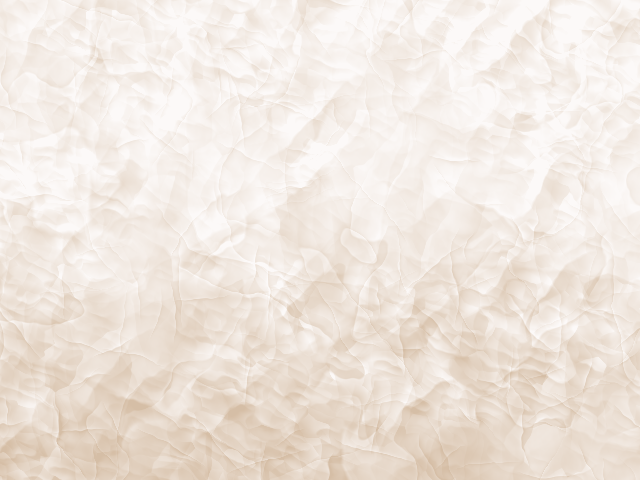
Reproduce this texture procedurally as a Shadertoy shader.

```glsl
// Crumpled cream paper: fine wrinkles and sharp creases, bright above and warm below.

const vec3 PAPER_LIGHT = vec3(0.974, 0.955, 0.942);
const vec3 PAPER_SHADE = vec3(0.860, 0.780, 0.698);

vec2 hash2(vec2 p) {
    vec3 q = fract(p.xyx * vec3(0.1031, 0.1030, 0.0973));
    q += dot(q, q.yzx + 33.33);
    return fract((q.xx + q.yz) * q.zy);
}

float noise(vec2 p) {
    vec2 i = floor(p), f = fract(p);
    f = f * f * (3.0 - 2.0 * f);
    float low = mix(hash2(i).x, hash2(i + vec2(1, 0)).x, f.x);
    float high = mix(hash2(i + vec2(0, 1)).x, hash2(i + vec2(1, 1)).x, f.x);
    return mix(low, high, f.y);
}

float fbm(vec2 p) {
    float sum = 0.0, weight = 0.5;
    for (int i = 0; i < 4; i++) {
        sum += weight * noise(p);
        p = p * 2.03 + 17.3;
        weight *= 0.5;
    }
    return sum;
}

vec2 rotate(vec2 p, float angle) {
    float c = cos(angle), s = sin(angle);
    return vec2(c * p.x + s * p.y, c * p.y - s * p.x);
}

// Cells that each hold a tilted ramp, blended only close to their borders.
float facets(vec2 p, float sharpness) {
    vec2 cell = floor(p);
    float tone = 0.0, total = 0.0;
    for (int y = -1; y <= 1; y++)
    for (int x = -1; x <= 1; x++) {
        vec2 id = cell + vec2(x, y);
        vec2 offset = p - id - 0.1 - 0.8 * hash2(id);
        vec2 tilt = hash2(id + 71.7);
        float angle = 6.2832 * tilt.x;
        float weight = exp(-sharpness * dot(offset, offset));
        float ramp = dot(offset, vec2(cos(angle), sin(angle))) + 0.5 * (tilt.y - 0.5);
        tone += weight * ramp;
        total += weight;
    }
    return tone / max(total, 1e-30);
}

// Height of sharp ridges in several turned and stretched layers.
float ridgeHeight(vec2 p) {
    float height = 0.0, weight = 1.0;
    for (int i = 0; i < 3; i++) {
        p = rotate(p, 0.9);
        height -= weight * abs(2.0 * noise(p * vec2(6.0, 13.0)) - 1.0);
        p = p * 1.9 + 5.7;
        weight *= 0.56;
    }
    return height;
}

// Ridges lit from the upper left.
float wrinkles(vec2 p, float reach) {
    vec2 toLight = reach * vec2(-0.5, 0.87);
    return ridgeHeight(p + toLight) - ridgeHeight(p - toLight);
}

// Crisp line with a shadow on its positive side and a glint on the other.
float foldProfile(float side) {
    float edge = smoothstep(-0.13, 0.13, side);
    float shadow = edge * exp(-1.8 * max(side, 0.0));
    float glint = (1.0 - edge) * exp(2.5 * min(side, 0.0));
    return shadow - 0.8 * glint;
}

// Long continuous folds that follow noise contours, broken up by a sparse mask.
float contourFolds(vec2 p, float width) {
    float tone = 0.0, scale = 1.0;
    for (int i = 0; i < 5; i++) {
        vec2 q = rotate(p, 0.35 + 1.25 * float(i)) * scale + 7.3 * float(i);
        float mask = smoothstep(0.46, 0.75, noise(q * 4.5 + 31.0));
        tone += mask * foldProfile((noise(q * vec2(3.0, 8.0)) - 0.5) / width);
        scale *= 1.25;
    }
    return tone;
}

// Randomly placed tapered folds; some stand upright, the rest lean across the sheet.
float scatterCreases(vec2 p, float aspect, int count, float size, float width, float seed) {
    float tone = 0.0;
    for (int i = 0; i < count; i++) {
        vec2 id = vec2(float(i), seed);
        vec2 centre = hash2(id) * vec2(aspect, 1.0);
        vec2 turn = hash2(id + 31.0);
        vec2 shape = hash2(id + 57.0);
        float angle = turn.y < 0.3 ? 1.57 + 0.5 * (turn.x - 0.5) : 1.7 * (turn.x - 0.62);
        vec2 q = rotate(p - centre, angle);
        float taper = max(0.0, 1.0 - abs(q.x) / (size * mix(0.4, 1.3, shape.x)));
        float thickness = width * mix(0.5, 1.4, shape.y) * (0.4 + 0.6 * taper);
        tone += mix(0.35, 1.0, shape.y) * sqrt(taper) * foldProfile(-q.y / thickness);
    }
    return tone;
}

// Large soft lighting: dim foot, pale lower right corner, faintly dim upper left.
float sheetShade(vec2 uv) {
    float foot = 0.76 * smoothstep(0.78, -0.08, uv.y + 0.2 * (fbm(uv * 3.0) - 0.47));
    float paleCorner = 0.32 * smoothstep(0.35, 0.0, length(uv - vec2(1.0, 0.0)));
    float dimCorner = 0.12 * smoothstep(0.5, 0.0, length(uv - vec2(0.0, 1.0)));
    return foot - paleCorner + dimCorner;
}

void mainImage(out vec4 fragColor, in vec2 fragCoord) {
    vec2 uv = fragCoord / iResolution.xy;
    vec2 p = fragCoord / iResolution.y;
    float aspect = iResolution.x / iResolution.y;

    // Bend the sheet so that folds run unevenly.
    vec2 bend = vec2(fbm(p * 11.0), fbm(p * 11.0 + 43.0)) - 0.47;
    vec2 sheet = p + 0.045 * bend;

    // Facets from broad planes down to small crumples.
    float crumple = smoothstep(0.3, 0.62, fbm(p * 3.5 + 9.0));
    float relief = 0.10 * facets(rotate(sheet, 0.4) * vec2(2.6, 3.8), 110.0);
    relief += 0.18 * facets(rotate(sheet, -0.6) * vec2(5.0, 8.0) + 13.0, 110.0);
    relief += 0.22 * facets(rotate(sheet, 1.2) * vec2(9.0, 15.0) + 29.0, 90.0);
    relief += 0.24 * crumple * facets(rotate(sheet, -0.5) * vec2(20.0, 32.0) + 51.0, 60.0);

    // Wrinkles, long folds, then short sharp creases.
    relief += 2.0 * mix(0.45, 1.0, crumple) * wrinkles(sheet, 0.0024);
    relief += 0.28 * contourFolds(sheet, 0.075);
    relief += 0.16 * scatterCreases(sheet, aspect, 12, 0.30, 0.034, 3.0);
    relief += 0.46 * scatterCreases(sheet, aspect, 150, 0.07, 0.010, 8.0);

    float base = sheetShade(uv);
    float grain = 0.09 * (fbm(p * vec2(90.0, 65.0)) - 0.47);
    float tone = base + relief * mix(0.8, 1.1, smoothstep(0.0, 0.5, base)) + grain;
    fragColor = vec4(mix(PAPER_LIGHT, PAPER_SHADE, clamp(tone, -0.13, 1.2)), 1.0);
}
```
